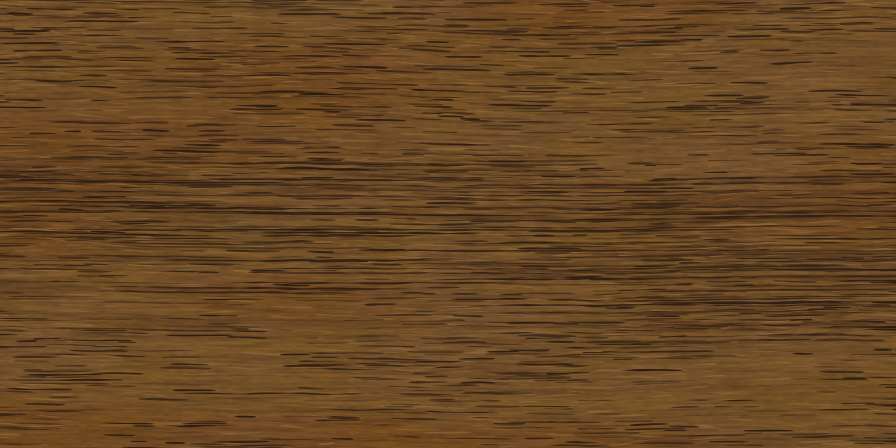
Write a Shadertoy shader that draws this texture.

```glsl
// Brown walnut-like wood: fine horizontal grain with dark pores and pale flecks.

const vec3 BASE_COLOR  = vec3(0.452, 0.317, 0.158);
const vec3 WARM_COLOR  = vec3(0.442, 0.287, 0.128);
const vec3 SHADE_COLOR = vec3(0.350, 0.227, 0.118);
const vec3 PORE_COLOR  = vec3(0.170, 0.108, 0.070);
const vec3 RED_COLOR   = vec3(0.320, 0.175, 0.115);
const vec3 FLECK_COLOR = vec3(0.620, 0.465, 0.260);

const int   PORE_LAYERS   = 5;
const float PORE_ROWS     = 62.0;    // rows per canvas height
const float PORE_WIDTH    = 0.0019;  // half thickness
const float SHORT_CELL    = 0.11;    // dash cell length at the plain grain
const float LONG_CELL     = 0.75;    // dash cell length in the dense band
const float FIBRE_AMOUNT  = 0.30;
const float TINT_AMOUNT   = 0.035;   // blue drift between yellow and grey brown

float hash(vec2 p) {
    return fract(sin(dot(p, vec2(127.1, 311.7))) * 43758.5453);
}

float noise(vec2 p) {
    vec2 i = floor(p);
    vec2 f = fract(p);
    f = f * f * (3.0 - 2.0 * f);
    float low  = mix(hash(i), hash(i + vec2(1, 0)), f.x);
    float high = mix(hash(i + vec2(0, 1)), hash(i + vec2(1, 1)), f.x);
    return mix(low, high, f.y);
}

// Broad zone of long, crowded lines across the middle.
float denseBand(float y) {
    return smoothstep(0.18, 0.34, y) * (1.0 - smoothstep(0.60, 0.66, y));
}

// Drifting clusters in which pores gather.
float cluster(vec2 p) {
    return 0.5 * noise(p * vec2(2.0, 11.0) + 3.0) + 0.5 * noise(p * vec2(5.0, 31.0) + 9.0);
}

float poreDensity(vec2 p) {
    float edge = smoothstep(0.90, 0.97, p.y);
    return 0.12 + 0.34 * smoothstep(0.25, 0.80, cluster(p))
         + 0.10 * denseBand(p.y) + 0.12 * edge;
}

// One layer of tapered dashes; cells hold at most one dash each.
float dashes(vec2 p, float cellLength, float rows, float halfWidth,
             float tilt, float share, float seed, float px) {
    float row = floor(p.y * rows);
    float shift = hash(vec2(row, seed)) * 7.0;
    float x = p.x / cellLength + shift;
    vec2 id = vec2(floor(x), row) + seed * 19.0;
    vec2 center = vec2((floor(x) + 0.5 - shift) * cellLength, (row + 0.5) / rows);

    float halfLength = mix(0.16, 0.48, hash(id + 2.3));
    float offset = (hash(id + 5.1) - 0.5) * (0.96 - 2.0 * halfLength);
    float along = (fract(x) - 0.5 - offset) / halfLength;
    float slope = tilt * (hash(id + 7.7) - 0.5);
    float dy = p.y - center.y - (hash(id + 9.2) - 0.5) * 0.5 / rows - slope * along / rows;

    float taper = sqrt(max(1.0 - along * along * along * along, 0.0));
    float rough = 0.55 + 0.9 * noise(vec2(p.x * 28.0, row + seed * 5.0));
    float width = halfWidth * mix(0.5, 1.1, hash(id + 4.4)) * taper * rough;
    float cover = clamp((width - abs(dy)) / px + 0.5, 0.0, 1.0) * min(1.0, 2.0 * width / px);
    float present = step(hash(id + 1.7), share * poreDensity(center));
    return cover * present * mix(0.45, 1.0, hash(id + 8.6));
}

void mainImage(out vec4 fragColor, in vec2 fragCoord) {
    float px = 1.0 / iResolution.y;
    vec2 uv = fragCoord * px;

    // Gentle waviness of the grain
    vec2 p = uv;
    p.y += 0.018 * (noise(uv * vec2(1.6, 2.5)) - 0.5);
    p.y += 0.003 * (noise(uv * vec2(15.0, 24.0)) - 0.5);
    float band = denseBand(p.y);

    // Ground tone: broad patches, streaks and fine fibres
    float patches = noise(p * vec2(1.5, 6.0) + 21.0);
    float streaks = noise(p * vec2(2.5, 85.0) + 5.0);
    float fibres = 0.6 * noise(p * vec2(14.0, 230.0)) + 0.4 * noise(p * vec2(70.0, 250.0)) - 0.5;
    vec3 color = mix(BASE_COLOR, WARM_COLOR, smoothstep(0.4, 0.75, patches));
    color.b += TINT_AMOUNT * (noise(p * vec2(7.0, 22.0) + 40.0) - 0.5);
    float shade = smoothstep(0.5, 0.95, streaks) * (0.25 + 0.45 * band);
    shade += 0.15 * smoothstep(0.5, 0.85, cluster(p));
    color = mix(color, SHADE_COLOR, min(shade, 0.8));
    color *= 1.0 + FIBRE_AMOUNT * fibres;

    // Pores: short dashes everywhere, long lines in the band
    float pores = 0.0;
    float reds = 0.0;
    float flecks = 0.0;
    for (int i = 0; i < PORE_LAYERS; i++) {
        float k = float(i);
        float rows = PORE_ROWS + 7.0 * k;
        vec2 q = p + vec2(0.0, 0.0037 * k);
        float shortShare = 0.85 - 0.30 * band;
        float shortPore = dashes(q, SHORT_CELL + 0.025 * k, rows, PORE_WIDTH, 0.08, shortShare, k + 1.0, px);
        float longPore = dashes(q, LONG_CELL + 0.07 * k, rows, PORE_WIDTH, 0.15, 0.95 * band, k + 11.0, px);
        pores = max(pores, max(shortPore, longPore));
        reds = max(reds, dashes(q, 0.22, rows, PORE_WIDTH, 0.1, 0.45, k + 21.0, px));
        flecks = max(flecks, dashes(q, 0.12, rows, 0.0014, 0.4, 0.75, k + 31.0, px));
    }
    color = mix(color, RED_COLOR, 0.55 * reds);
    color = mix(color, FLECK_COLOR, 0.55 * flecks);
    color = mix(color, PORE_COLOR, pores);

    fragColor = vec4(color, 1.0);
}
```
